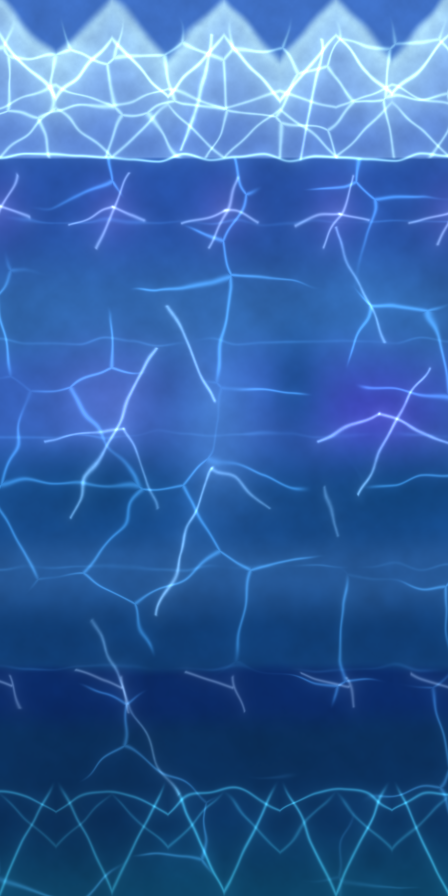
Write a WebGL 2 fragment shader that draws this background.

```glsl
#version 300 es
precision highp float;
// Deep blue ice: bright frosted peaks on top, layered bands and glowing cracks below.
uniform vec2 u_resolution;
out vec4 fragColor;

float hash(vec2 p) {
  p = fract(p * vec2(0.1731, 0.3197));
  p += dot(p, p.yx + 19.19);
  return fract(p.x * p.y * 7.31);
}

float noise(vec2 p) {
  vec2 i = floor(p), f = fract(p);
  f = f * f * (3.0 - 2.0 * f);
  return mix(mix(hash(i), hash(i + vec2(1, 0)), f.x),
             mix(hash(i + vec2(0, 1)), hash(i + vec2(1, 1)), f.x), f.y);
}

float fbm(vec2 p) {
  float sum = 0.0, amp = 0.5;
  for (int i = 0; i < 5; i++) {
    sum += amp * noise(p);
    p = p * 2.03 + 7.7;
    amp *= 0.5;
  }
  return sum;
}

// Thin bright core with a soft halo
float line(float d) { return exp(-d * d / 1.3e-5) + 0.22 * exp(-abs(d) * 70.0); }

float crack(vec2 p, vec2 a, vec2 b) {
  vec2 e = b - a;
  float t = clamp(dot(p - a, e) / dot(e, e), 0.0, 1.0);
  return line(length(p - a - e * t));
}

float glow(vec2 p, vec2 centre, vec2 radius) {
  vec2 q = (p - centre) / radius;
  return exp(-dot(q, q));
}

// Distance to the border between the two nearest cells
float cellEdge(vec2 p) {
  vec2 cell = floor(p);
  float d1 = 9.0, d2 = 9.0;
  for (int k = 0; k < 9; k++) {
    vec2 g = cell + vec2(k % 3 - 1, k / 3 - 1);
    float d = length(g + 0.2 + 0.6 * vec2(hash(g), hash(g + 31.0)) - p);
    d2 = min(d2, max(d1, d));
    d1 = min(d1, d);
  }
  return d2 - d1;
}

void main() {
  // Width is 1; y grows downward from 0 to 2
  vec2 p = vec2(gl_FragCoord.x / u_resolution.x, 2.0 - 2.0 * gl_FragCoord.y / u_resolution.y);
  float cloud = fbm(p * vec2(5.0, 6.0)), grain = fbm(p * 24.0 + 3.0);
  vec2 w = p + 0.022 * (vec2(noise(p * 17.0), noise(p * 17.0 + 40.0)) - 0.5);
  float y = p.y + 0.04 * (cloud - 0.5);

  // Layered depth gradient
  vec3 col = vec3(0.15, 0.31, 0.63);
  col = mix(col, vec3(0.19, 0.40, 0.68), smoothstep(0.48, 0.68, y));
  col = mix(col, vec3(0.20, 0.36, 0.69), smoothstep(0.72, 0.86, y));
  col = mix(col, vec3(0.09, 0.29, 0.54), smoothstep(0.95, 1.10, y));
  col = mix(col, vec3(0.14, 0.33, 0.57), smoothstep(1.17, 1.26, y));
  col = mix(col, vec3(0.06, 0.23, 0.44), smoothstep(1.29, 1.42, y));
  col = mix(col, vec3(0.04, 0.16, 0.39), smoothstep(1.48, 1.51, y));
  col = mix(col, vec3(0.04, 0.18, 0.35), smoothstep(1.57, 1.65, y));
  col = mix(col, vec3(0.05, 0.27, 0.41), smoothstep(1.80, 2.02, y));

  // Violet, pale and teal patches
  float f = abs(fract(p.x * 4.0 + 0.5) - 0.5) * 0.25;
  col = mix(col, vec3(0.27, 0.33, 0.70), 0.6 * glow(vec2(f, p.y), vec2(0.0, 0.47), vec2(0.06, 0.08)));
  col = mix(col, vec3(0.23, 0.24, 0.68), 0.85 * glow(p, vec2(0.84, 0.92), vec2(0.15, 0.10)));
  col = mix(col, vec3(0.34, 0.45, 0.82), 0.7 * glow(p, vec2(0.24, 0.89), vec2(0.12, 0.12)));
  col = mix(col, vec3(0.28, 0.50, 0.82), 0.8 * glow(p, vec2(0.48, 0.95), vec2(0.09, 0.18)));
  col = mix(col, vec3(0.06, 0.25, 0.46), 0.7 * glow(p, vec2(0.22, 1.09), vec2(0.15, 0.09)));
  col = mix(col, vec3(0.07, 0.27, 0.50), 0.6 * glow(p, vec2(0.66, 0.86), vec2(0.06, 0.13)));
  col = mix(col, vec3(0.05, 0.24, 0.44), 0.6 * glow(p, vec2(0.88, 1.10), vec2(0.16, 0.08)));
  col *= 0.84 + 0.24 * cloud + 0.12 * grain;

  // Frosted peaks above the first ledge
  float slope = w.y - 1.1 * f, frost = smoothstep(0.357, 0.349, p.y);
  vec3 ice = mix(vec3(0.45, 0.62, 0.89), vec3(0.33, 0.49, 0.81), smoothstep(0.16, 0.34, y));
  ice = mix(vec3(0.25, 0.44, 0.77), ice, smoothstep(-0.03, 0.02, slope));
  float flame = smoothstep(-0.025, 0.015, slope) * exp(-max(slope, 0.0) * 11.0);
  ice = mix(ice, vec3(0.72, 0.91, 0.99), flame * (0.65 + 0.4 * grain));
  float web = line((w.y - 0.08 - 1.1 * f) * 0.67) + 0.6 * line(w.y - 0.235 + 0.3 * f);
  web += 0.7 * line((w.y - 0.35 + 0.9 * f) * 0.74) * smoothstep(0.2, 0.27, p.y);
  web += 0.7 * line(cellEdge(w * 8.0 + 2.0) * 0.07);
  ice += vec3(0.30, 0.36, 0.22) * web * smoothstep(0.03, 0.12, p.y);
  col = mix(col, ice * (0.92 + 0.16 * grain), frost);
  col += vec3(0.38, 0.48, 0.35) * line(w.y - 0.352) * (0.5 + 0.5 * cloud);

  // Faint cellular fractures and horizontal seams
  float below = 1.0 - frost;
  float fine = line(cellEdge(w * vec2(4.0, 4.6) + 5.0) * 0.13) * smoothstep(0.3, 0.65, noise(p * 8.0));
  for (int i = 0; i < 5; i++) {
    float seam = 0.495 + 0.25 * float(i) + 0.025 * sin(float(i) * 2.4);
    fine += 0.4 * line(w.y - seam) * noise(vec2(p.x * 14.0, float(i) * 9.0));
  }
  col += vec3(0.13, 0.25, 0.32) * fine * below * mix(1.0, 0.6, p.y * 0.5);

  // Starburst cracks repeated along two ledges
  vec2 star = vec2(mod(w.x + 0.125, 0.25) - 0.125, w.y);
  float burst = crack(star, vec2(-0.09, 0.50), vec2(0.0, 0.47)) + crack(star, vec2(0.0, 0.47), vec2(0.07, 0.49));
  burst += crack(star, vec2(0.04, 0.39), vec2(-0.03, 0.55));
  burst += 0.8 * crack(star, vec2(-0.08, 1.50), vec2(0.02, 1.53)) + 0.7 * crack(star, vec2(0.02, 1.51), vec2(0.04, 1.58));
  col += vec3(0.24, 0.25, 0.24) * burst;

  // Long cracks
  float far = crack(w, vec2(0.34, 0.77), vec2(0.16, 1.15)) + crack(w, vec2(0.95, 0.82), vec2(0.80, 1.10));
  far += crack(w, vec2(0.72, 0.98), vec2(0.84, 0.93)) + crack(w, vec2(0.84, 0.93), vec2(1.0, 0.985));
  far += 0.7 * (crack(w, vec2(0.10, 0.98), vec2(0.27, 0.95)) + crack(w, vec2(0.27, 0.95), vec2(0.35, 1.13)));
  far += crack(w, vec2(0.38, 0.68), vec2(0.48, 0.90)) + crack(w, vec2(0.48, 1.04), vec2(0.35, 1.38));
  far += 0.7 * (crack(w, vec2(0.48, 1.04), vec2(0.60, 1.13)) + crack(w, vec2(0.75, 0.51), vec2(0.86, 0.76)));
  far += 0.6 * (crack(w, vec2(0.21, 1.39), vec2(0.39, 1.78)) + crack(w, vec2(0.72, 1.09), vec2(0.75, 1.19)));
  far += crack(w, vec2(0.72, 0.09), vec2(0.67, 0.35)) + crack(w, vec2(0.48, 0.08), vec2(0.41, 0.34));
  col += vec3(0.30, 0.36, 0.38) * far * (0.55 + 0.6 * grain);

  // Arched net along the bottom
  float arch = line((w.y - 1.99 + 2.1 * f) * 0.43) * smoothstep(1.74, 1.79, p.y);
  arch += 0.9 * line(w.y - 1.765 - 3.0 * f * f) + 0.5 * line((w.y - 1.77 - 1.0 * f) * 0.7) * smoothstep(1.76, 1.8, p.y);
  col += vec3(0.13, 0.32, 0.34) * arch * (0.45 + 0.6 * cloud);

  fragColor = vec4(clamp(col, 0.0, 1.0), 1.0);
}
```
